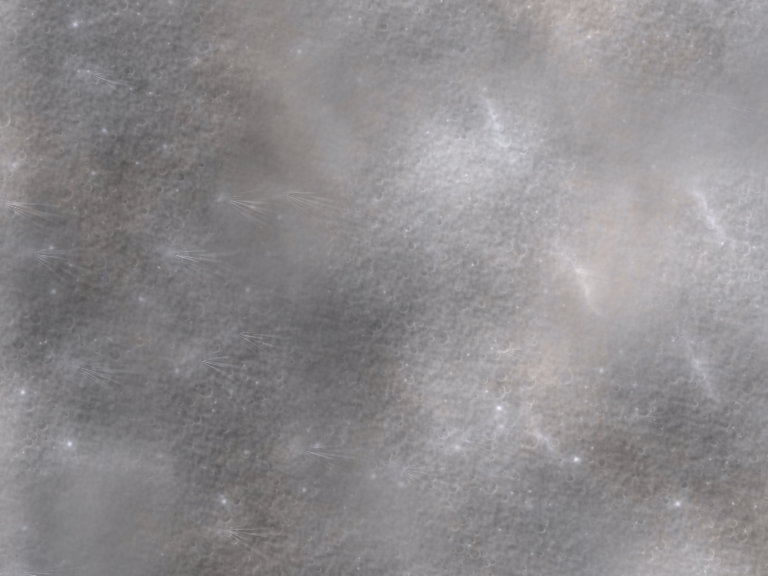
This texture is drawn by a WebGL 1 fragment shader. Its source:

```glsl
precision highp float;
// Dusty grey cratered ground: soft gradient-noise clouds over a dark-to-light
// trend, fine side-lit relief, then jittered grids of small craters, bright
// glints, fans of impact rays and slanted pale ridges.
uniform vec2 u_resolution;

const float DARK_TONE = 0.438;
const float LIGHT_TONE = 0.632;
const float CLOUD_SCALE = 2.5;
const float CLOUD_DEPTH = 0.22;
const float RELIEF_SCALE = 50.0;
const float RELIEF_DEPTH = 0.085;
const float GRAIN_SCALE = 125.0;
const float GRAIN_DEPTH = 0.04;
const float MOTTLE_DEPTH = 0.05;
const float STREAK_DEPTH = 0.022;
const float CRATER_DEPTH = 0.075;
const float FAN_AXIS = -0.24;
const float FAN_REACH = 0.2;
const vec2 RIDGE_AXIS = vec2(0.47, -0.88);
const vec2 LIGHT_SHIFT = vec2(0.24, -0.2);
const vec3 NEUTRAL_TINT = vec3(1.007, 0.987, 1.003);
const vec3 WARM_TINT = vec3(1.027, 0.986, 0.976);
const vec3 COOL_TINT = vec3(0.996, 0.99, 1.016);
const vec3 GLOW_COLOR = vec3(0.94, 0.97, 1.09);

vec2 hash2(vec2 p) {
  vec3 q = fract(p.xyx * vec3(0.1031, 0.1030, 0.0973));
  q += dot(q, q.yzx + 33.33);
  return fract((q.xx + q.yz) * q.zy);
}

float cornerSlope(vec2 cell, vec2 offset) {
  float angle = 6.2832 * hash2(cell + 57.0).x;
  return dot(vec2(cos(angle), sin(angle)), offset);
}

float gradientNoise(vec2 p) {
  vec2 i = floor(p), f = p - i;
  vec2 u = f * f * f * (f * (f * 6.0 - 15.0) + 10.0);
  vec2 e = vec2(1.0, 0.0);
  return 1.4 * mix(
    mix(cornerSlope(i, f), cornerSlope(i + e, f - e), u.x),
    mix(cornerSlope(i + e.yx, f - e.yx), cornerSlope(i + 1.0, f - 1.0), u.x), u.y);
}

float fbm(vec2 p) {
  float sum = 0.0, gain = 0.55;
  for (int i = 0; i < 4; i++) {
    sum += gain * gradientNoise(p);
    p = mat2(1.6, 1.2, -1.2, 1.6) * p + 11.3;
    gain *= 0.5;
  }
  return sum;
}

float patchAt(vec2 p, vec2 center, float radius) {
  vec2 d = (p - center) / radius;
  return exp(-dot(d, d));
}

// The k-th of the nine grid cells around p.
vec2 nearCell(vec2 p, float size, int k) {
  return floor(p / size) + vec2(mod(float(k), 3.0), floor(float(k) / 3.0)) - 1.0;
}

// Thin full rims, brighter on one side, around a slightly shaded floor.
float craters(vec2 p, float size, float share) {
  float sum = 0.0;
  for (int k = 0; k < 9; k++) {
    vec2 cell = nearCell(p, size, k);
    vec2 pick = hash2(cell + size * 900.0);
    vec2 d = p - (cell + hash2(cell + 19.0)) * size;
    float r = length(d), radius = size * mix(0.14, 0.3, pick.y * pick.y);
    float rim = exp(-pow((r - radius) / (0.0013 + 0.06 * radius), 2.0));
    float lit = dot(d / max(r, 0.0001), vec2(0.75, -0.66));
    float bowl = 1.0 - smoothstep(0.6 * radius, radius, r);
    sum += step(pick.x, share) * (rim * (0.45 + 0.55 * lit) - 0.25 * bowl);
  }
  return sum;
}

// Small bright cores, each in a wider faint halo.
float glints(vec2 p, float size, float share) {
  float sum = 0.0;
  for (int k = 0; k < 9; k++) {
    vec2 cell = nearCell(p, size, k);
    vec2 pick = hash2(cell + size * 700.0 + 5.0);
    float r = length(p - (cell + hash2(cell + 83.0)) * size);
    float core = exp(-pow(r / (size * 0.03 + 0.0013), 2.0));
    float halo = exp(-r / (size * 0.13)) * (1.0 - smoothstep(0.5, 1.0, r / size));
    sum += step(pick.x, share) * (0.2 + 0.8 * pick.y * pick.y) * (core + 0.6 * halo);
  }
  return sum;
}

// Soft spokes that spread from an impact toward the right.
float rayFans(vec2 p) {
  float sum = 0.0;
  for (int k = 0; k < 9; k++) {
    vec2 cell = nearCell(p, FAN_REACH, k);
    vec2 pick = hash2(cell + 131.0);
    vec2 d = p - (cell + hash2(cell + 47.0)) * FAN_REACH;
    float r = length(d), angle = atan(d.y, d.x + 0.00001) - FAN_AXIS;
    float spokes = smoothstep(-0.2, 0.6, gradientNoise(vec2(angle * 11.0, pick.y * 60.0 + r * 18.0)));
    float fade = exp(-r / 0.065) * (1.0 - smoothstep(0.4, 1.0, r / FAN_REACH));
    float cone = exp(-6.0 * angle * angle) * smoothstep(0.0, 0.03, r);
    float halo = exp(-r / 0.022) * (1.0 - smoothstep(0.4, 1.0, r / FAN_REACH));
    sum += step(pick.x, 0.6) * (1.2 * spokes * cone * fade + 0.6 * halo);
  }
  return sum;
}

// Hazy broken streaks along one slanted axis.
float ridges(vec2 p) {
  float sum = 0.0, size = 0.27;
  vec2 bent = p + 0.025 * vec2(fbm(p * 13.0), fbm(p * 13.0 + 31.0));
  float broken = smoothstep(-0.4, 0.4, fbm(p * 24.0 + 3.0));
  for (int k = 0; k < 9; k++) {
    vec2 cell = nearCell(p, size, k);
    vec2 pick = hash2(cell + 211.0);
    vec2 d = bent - (cell + hash2(cell + 71.0)) * size;
    float along = dot(d, RIDGE_AXIS);
    float gap = length(d - RIDGE_AXIS * clamp(along, -0.07, 0.07));
    float body = 0.6 * exp(-gap / 0.026) + 0.7 * broken * exp(-gap / 0.008);
    sum += step(pick.x, 0.55) * body * exp(-along * along / 0.006);
  }
  return sum;
}

void main() {
  vec2 p = gl_FragCoord.xy / u_resolution.y;
  vec2 axis = vec2(cos(FAN_AXIS), sin(FAN_AXIS));
  vec2 swept = vec2(dot(p, axis), dot(p, vec2(-axis.y, axis.x)));
  float clouds = fbm(p * CLOUD_SCALE + 0.25 * fbm(p * 4.0 + 9.0));
  float lightSide = smoothstep(0.3, 0.98, p.x + 0.25 * (p.y - 0.5));
  float rough = smoothstep(-0.5, 0.3, gradientNoise(p * 3.1 + 40.0) + 0.1);

  // Broad light and dark areas.
  float tone = mix(DARK_TONE, LIGHT_TONE, lightSide) + CLOUD_DEPTH * clouds;
  tone += 0.12 * patchAt(p, vec2(0.0, p.y), 0.05) + 0.07 * patchAt(p, vec2(0.78, 0.73), 0.07);
  tone -= 0.13 * patchAt(p, vec2(1.1, 0.26), 0.14) + 0.04 * patchAt(p, vec2(0.63, 0.95), 0.13);

  // Ground texture: relief is the height change along the light.
  vec2 ground = swept * RELIEF_SCALE;
  float relief = fbm(ground) - fbm(ground + LIGHT_SHIFT);
  float texture = RELIEF_DEPTH * relief + GRAIN_DEPTH * gradientNoise(swept * GRAIN_SCALE + 7.0);
  texture += STREAK_DEPTH * gradientNoise(swept * vec2(13.0, 95.0));
  tone += (0.3 + 0.7 * rough) * texture + MOTTLE_DEPTH * rough * fbm(swept * 14.0 + 5.0);
  float pits = craters(p, 0.023, 0.3) + craters(p + 3.7, 0.046, 0.3);
  tone += CRATER_DEPTH * (0.1 + 0.7 * rough) * pits;

  // Bright ejecta.
  float glow = (0.3 + 0.7 * rough) * (0.14 * glints(p, 0.024, 0.22) + 0.24 * glints(p + 1.9, 0.09, 0.35));
  glow += 0.18 * (1.0 - 0.75 * lightSide) * rayFans(p) + 0.15 * lightSide * ridges(p);

  float hue = fbm(p * 3.4 + 71.0) + 0.5 * fbm(p * 30.0 + 23.0);
  vec3 tint = mix(NEUTRAL_TINT, WARM_TINT, smoothstep(0.0, 0.4, hue));
  tint = mix(tint, COOL_TINT, smoothstep(0.0, 0.45, -hue));
  gl_FragColor = vec4(clamp(tone * tint + glow * GLOW_COLOR, 0.0, 1.0), 1.0);
}
```
